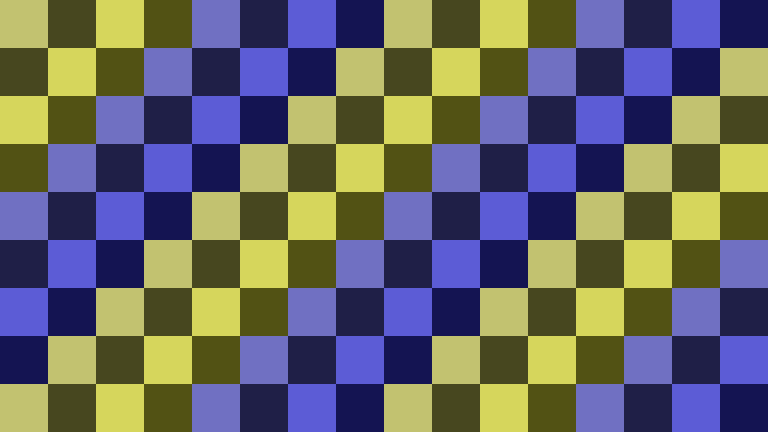
Write a Shadertoy shader that draws this pattern.

```glsl
// Checkered diagonal stripes: square cells stepping through eight yellow and blue tones.

// Even steps are light and odd ones dark; saturation changes every 2 steps, hue every 4.
vec3 cellColor(vec2 cell) {
    int tone = int(cell.x - cell.y) & 7;
    float lightness = (tone & 1) == 0 ? 0.6 : 0.2;
    float saturation = (tone & 2) == 0 ? 0.4 : 0.6;
    float halfChroma = saturation * min(lightness, 1.0 - lightness);
    vec3 hue = (tone & 4) == 0 ? vec3(1.0, 1.0, -1.0) : vec3(-1.0, -1.0, 1.0);
    return lightness + halfChroma * hue;
}

void mainImage(out vec4 fragColor, in vec2 fragCoord) {
    vec2 grid = vec2(16.0, 9.0);
    vec2 p = fragCoord / iResolution.xy * grid;
    vec2 pixel = grid / iResolution.xy;

    // Blend the four cells around the nearest corner by their pixel coverage.
    vec2 corner = floor(p + 0.5);
    vec2 cover = clamp((p - corner) / pixel + 0.5, 0.0, 1.0);
    vec3 below = mix(cellColor(corner - 1.0), cellColor(corner - vec2(0.0, 1.0)), cover.x);
    vec3 above = mix(cellColor(corner - vec2(1.0, 0.0)), cellColor(corner), cover.x);

    fragColor = vec4(mix(below, above, cover.y), 1.0);
}
```
